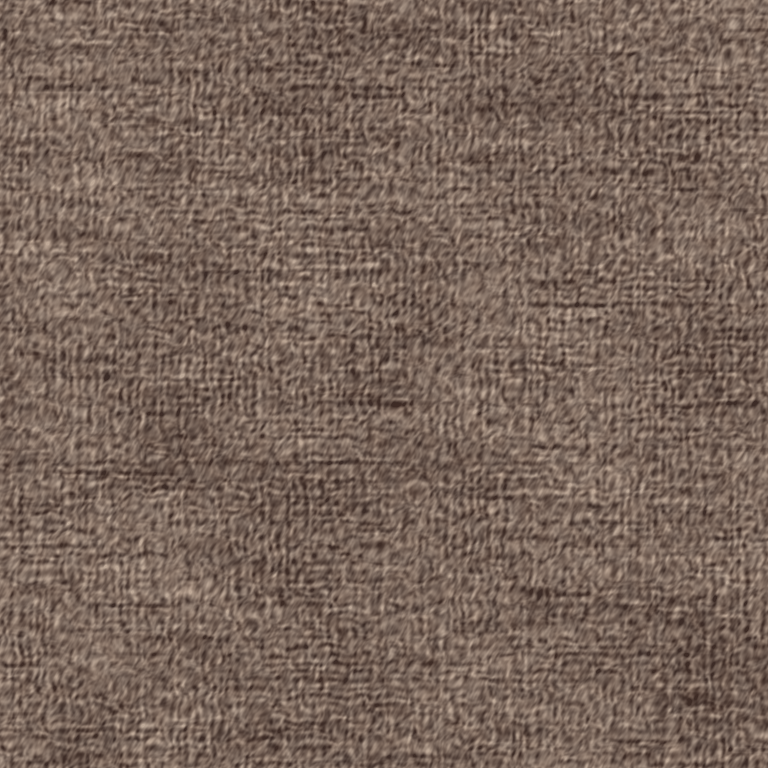
Give the GLSL for this texture, as a WebGL 2 fragment shader.

```glsl
#version 300 es
precision highp float;
// Brushed woven upholstery cloth: a wobbly thread lattice breaks up into soft
// pebbly grains, crossed by dark yarn streaks and short slanted fibres.
// All layers are gradient noise or cosines summed into one tone on a brown ramp.

#define THREADS 92.0        // threads across the canvas
#define WOBBLE 0.65         // lattice distortion, in threads
#define WEAVE 0.13          // strength of the regular lattice
#define GRAIN 0.80          // strength of the pebbly grains
#define FIBRE 0.52          // strength of the slanted hairs
#define FIBRE_ANGLE 1.05    // direction of the hairs, in radians
#define STREAK 0.30         // strength of the yarn streaks
#define CLOUD 0.22          // strength of the broad shading
#define MID_TONE 0.46       // average position on the colour ramp
#define DARK vec3(0.32, 0.25, 0.22)
#define LIGHT vec3(0.65, 0.57, 0.51)

uniform vec2 u_resolution;
out vec4 fragColor;

const float TAU = 6.28318;

float hash(vec2 cell) {
    vec3 h = fract(cell.xyx * 0.1031);
    h += dot(h, h.yzx + 33.33);
    return fract((h.x + h.y) * h.z);
}

float cornerSlope(vec2 cell, vec2 offset) {
    float angle = TAU * hash(cell);
    return dot(vec2(cos(angle), sin(angle)), offset);
}

// Gradient noise, centred on zero
float noise(vec2 p) {
    vec2 i = floor(p), f = p - i;
    vec2 w = f * f * f * (f * (f * 6.0 - 15.0) + 10.0);
    vec2 e = vec2(1.0, 0.0);
    float low = mix(cornerSlope(i, f), cornerSlope(i + e, f - e), w.x);
    float high = mix(cornerSlope(i + e.yx, f - e.yx), cornerSlope(i + 1.0, f - 1.0), w.x);
    return mix(low, high, w.y);
}

// Lattice of warp and weft, each fading in and out in patches
float weave(vec2 thread, vec2 p) {
    vec2 wave = cos(TAU * thread);
    float warp = 1.0 + 1.6 * noise(p * 9.0 + 31.0);
    float weft = 0.8 + 1.6 * noise(p * vec2(6.0, 12.0) + 57.0);
    return wave.x * warp + wave.y * weft;
}

// Rounded grains, slightly tall and leaning to the right
float grains(vec2 thread) {
    vec2 lean = vec2(thread.x - 0.28 * thread.y, thread.y * 0.88);
    return noise(lean * 1.22 + 13.0) + 0.38 * noise(lean * 2.3 + 71.0);
}

// Fine hairs, long along FIBRE_ANGLE and thin across it
float fibres(vec2 p) {
    float angle = FIBRE_ANGLE + 0.5 * noise(p * 14.0 + 5.0);
    vec2 along = vec2(cos(FIBRE_ANGLE), sin(FIBRE_ANGLE));
    vec2 q = vec2(dot(p, along), dot(p, vec2(-along.y, along.x)));
    q.y += 0.012 * (angle - FIBRE_ANGLE);
    float fine = noise(q * vec2(85.0, 250.0) + 19.0);
    float broad = noise(q * vec2(60.0, 150.0) + 43.0);
    return 0.75 * fine + 0.5 * broad;
}

// Uneven yarns: mostly horizontal, with sparse darker slubs
float streaks(vec2 p) {
    float weft = noise(vec2(p.x * 7.0, p.y * 82.0) + 23.0);
    float warp = noise(vec2(p.x * 84.0, p.y * 11.0) + 67.0);
    float slub = noise(vec2(p.x * 5.0, p.y * 64.0) + 91.0);
    return weft + 0.65 * warp - 1.5 * smoothstep(0.3, 0.6, slub);
}

float clouds(vec2 p) {
    return noise(p * 3.5 + 3.0) + 0.8 * noise(p * vec2(6.0, 17.0) + 37.0);
}

void main() {
    vec2 p = gl_FragCoord.xy / u_resolution.y;
    vec2 thread = p * THREADS;
    thread += WOBBLE * vec2(noise(thread * 0.42 + 7.0), noise(thread * 0.42 + 83.0));

    // Hairs fade out when they are thinner than the pixel grid can carry
    float hairDetail = smoothstep(160.0, 420.0, u_resolution.y);

    float tone = MID_TONE;
    tone += WEAVE * weave(thread, p);
    tone += GRAIN * grains(thread);
    tone += FIBRE * fibres(p) * hairDetail;
    tone += STREAK * streaks(p);
    tone += CLOUD * clouds(p);

    // Slight warm and cool drift between neighbouring yarns
    vec3 drift = vec3(0.012, 0.0, -0.008) * noise(thread * 0.5 + 101.0);
    vec3 colour = mix(DARK, LIGHT, clamp(tone, -0.25, 1.3)) + drift;
    fragColor = vec4(colour, 1.0);
}
```
